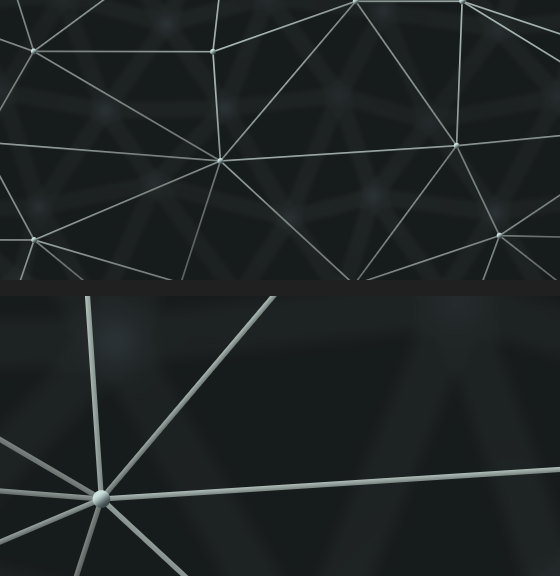
Top: the whole. Bottom: its middle third, enlarged.
Write a WebGL 2 fragment shader that draws this background.

```glsl
#version 300 es
precision highp float;

uniform vec2 u_resolution;
out vec4 fragColor;

// Lengths are fractions of the canvas height.
const vec3 BASE_COLOR = vec3(0.088, 0.105, 0.108);
const vec3 BAND_COLOR = vec3(0.114, 0.133, 0.136);
const vec3 BLOB_GLOW = vec3(0.038, 0.045, 0.051);
const vec3 LINE_DIM = vec3(0.38, 0.40, 0.39);
const vec3 LINE_BRIGHT = vec3(0.68, 0.74, 0.72);
const vec3 NODE_SHADE = vec3(0.24, 0.29, 0.30);
const vec3 NODE_LIGHT = vec3(0.80, 0.88, 0.87);
const vec2 LIGHT_DIR = vec2(-0.6, 0.8);

// Sharp mesh: rows alternate between close and wide node spacing
const float ROW_START = 0.065;
const float ROW_PITCH = 0.42;
const vec2 CLOSE_ROW = vec2(0.19, 0.51);  // first x, spacing
const vec2 WIDE_ROW = vec2(-0.02, 0.80);
const vec2 SWAY = vec2(0.085, 0.12);
const float WIDE_SWAY = 0.55;
const float MESH_JITTER = 0.01;
const float LINE_HALF_WIDTH = 0.0031;
const float NODE_RADIUS = 0.0105;

// Blurred mesh: jittered triangular lattice
const float BLUR_SPACING = 0.39;
const float BLUR_JITTER = 0.18;
const vec2 BLUR_OFFSET = vec2(3.31, 5.12);
const float BAND_INNER = 0.015;
const float BAND_OUTER = 0.044;
const float BLOB_RADIUS = 0.034;
const float ROW_HEIGHT = 0.866;
const ivec2 EDGES[3] = ivec2[3](ivec2(1, 0), ivec2(0, 1), ivec2(-1, 1));

// Integer hash, two values in 0..1
vec2 hash2(ivec2 cell) {
    uvec2 v = uvec2(cell) * 1664525u + 1013904u;
    v.x += v.y * 1664525u;
    v.y += v.x * 1664525u;
    v ^= v >> 16u;
    v.x += v.y * 1664525u;
    v.y += v.x * 1664525u;
    v ^= v >> 16u;
    return vec2(v & 65535u) / 65535.0;
}

float cornerGradient(ivec2 cell, vec2 offset) {
    float angle = 6.2832 * hash2(cell).x;
    return dot(vec2(cos(angle), sin(angle)), offset);
}

float gradientNoise(vec2 p) {
    ivec2 c = ivec2(floor(p));
    vec2 f = fract(p);
    vec2 w = f * f * f * (f * (f * 6.0 - 15.0) + 10.0);
    float low = mix(cornerGradient(c, f), cornerGradient(c + ivec2(1, 0), f - vec2(1, 0)), w.x);
    float high = mix(cornerGradient(c + ivec2(0, 1), f - vec2(0, 1)),
                     cornerGradient(c + ivec2(1, 1), f - vec2(1, 1)), w.x);
    return mix(low, high, w.y);
}

// Vector from the nearest point of segment ab to p
vec2 segmentOffset(vec2 p, vec2 a, vec2 b) {
    vec2 ab = b - a;
    return p - a - ab * clamp(dot(p - a, ab) / dot(ab, ab), 0.0, 1.0);
}

vec2 blurNode(ivec2 cell) {
    vec2 c = vec2(cell);
    return vec2(c.x + 0.5 * c.y, ROW_HEIGHT * c.y) + BLUR_JITTER * (2.0 * hash2(cell) - 1.0);
}

// Out-of-focus layer: wide faint bands and soft blobs
vec3 blurredMesh(vec2 position) {
    vec2 p = (position + BLUR_OFFSET) / BLUR_SPACING;
    float row = p.y / ROW_HEIGHT;
    ivec2 home = ivec2(floor(vec2(p.x - 0.5 * row, row)));
    float bands = 0.0, blobs = 0.0;
    for (int j = -2; j <= 2; j++)
    for (int i = -2; i <= 2; i++) {
        ivec2 cell = home + ivec2(i, j);
        vec2 a = blurNode(cell);
        for (int k = 0; k < 3; k++) {
            float d = BLUR_SPACING * length(segmentOffset(p, a, blurNode(cell + EDGES[k])));
            bands += 1.0 - smoothstep(BAND_INNER, BAND_OUTER, d);
        }
        float r = BLUR_SPACING * length(p - a) / BLOB_RADIUS;
        blobs += mix(0.5, 1.2, hash2(cell + 57).x) * exp(-r * r);
    }
    float haze = 1.0 + 0.5 * gradientNoise(position * 1.7 + 4.3);
    return mix(BASE_COLOR, BAND_COLOR, min(bands, 1.3) * haze) + BLOB_GLOW * blobs;
}

bool isWide(int row) { return (row & 1) == 1; }

// Nodes sway around their row, with a phase that turns from row to row
vec2 meshNode(ivec2 cell) {
    bool wide = isWide(cell.y);
    vec2 line = wide ? WIDE_ROW : CLOSE_ROW;
    float phase = 0.7854 * float(2 * cell.x + cell.y + 1);
    vec2 sway = SWAY * vec2(-sin(phase), cos(phase)) * (wide ? WIDE_SWAY : 1.0);
    vec2 rest = vec2(line.x + line.y * float(cell.x), ROW_START + ROW_PITCH * float(cell.y));
    return rest + sway + MESH_JITTER * (2.0 * hash2(cell) - 1.0);
}

// Blend one lit tube over the color
vec3 addLine(vec3 color, vec2 p, ivec2 from, ivec2 to, float focus, float pixel) {
    vec2 offset = segmentOffset(p, meshNode(from), meshNode(to));
    float cover = clamp((LINE_HALF_WIDTH - length(offset)) / pixel + 0.5, 0.0, 1.0);
    float tone = clamp(focus + 0.5 * (hash2(from * 3 + to).y - 0.5), 0.0, 1.0);
    float side = clamp(dot(offset, LIGHT_DIR) / LINE_HALF_WIDTH, -1.0, 1.0);
    return mix(color, mix(LINE_DIM, LINE_BRIGHT, tone) * (0.95 + 0.2 * side), cover);
}

// Sharp layer: thin tubes joined by small spheres
vec3 sharpMesh(vec3 color, vec2 p, float pixel) {
    float focus = 0.5 + 0.6 * gradientNoise(p * 1.6 + 9.4) + 0.4 * (p.y - 0.5);
    vec2 nearest = vec2(10.0);
    for (int row = -1; row <= 3; row++)
    for (int col = -1; col <= 4; col++) {
        ivec2 cell = ivec2(col, row);
        vec2 toNode = p - meshNode(cell);
        if (length(toNode) < length(nearest)) nearest = toNode;
        color = addLine(color, p, cell, cell + ivec2(1, 0), focus, pixel);
        if (!isWide(row)) continue;
        // Wide rows fan out to the close rows above and below
        for (int k = (col <= 1 ? -1 : 0); k <= (col >= 1 ? 1 : 0); k++) {
            color = addLine(color, p, cell, cell + ivec2(k, 1), focus, pixel);
            color = addLine(color, p, cell, cell + ivec2(k, -1), focus, pixel);
        }
    }
    float lit = smoothstep(-0.9, 0.7, dot(nearest, LIGHT_DIR) / NODE_RADIUS);
    float cover = clamp((NODE_RADIUS - length(nearest)) / pixel + 0.5, 0.0, 1.0);
    return mix(color, mix(NODE_SHADE, NODE_LIGHT, lit), cover);
}

void main() {
    vec2 position = gl_FragCoord.xy / u_resolution.y;
    vec3 color = sharpMesh(blurredMesh(position), position, 1.0 / u_resolution.y);
    fragColor = vec4(color, 1.0);
}
```
